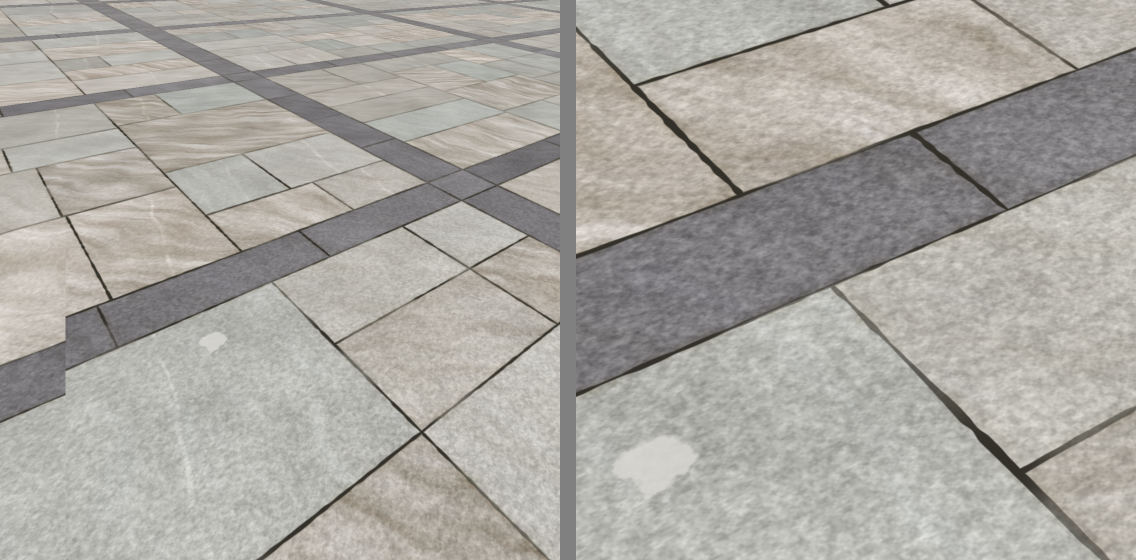
Left: the whole. Right: its middle third, enlarged.
Reproduce this texture procedurally as a WebGL 2 fragment shader.

```glsl
#version 300 es
precision highp float;

uniform vec2 u_resolution;
out vec4 fragColor;

float hash(vec2 p) {
  vec3 q = fract(vec3(p.xyx) * vec3(0.1031, 0.1030, 0.0973));
  q += dot(q, q.yzx + 33.33);
  return fract((q.x + q.y) * q.z);
}

float noise(vec2 p) {
  vec2 i = floor(p), f = fract(p);
  f = f * f * (3.0 - 2.0 * f);
  return mix(mix(hash(i), hash(i + vec2(1, 0)), f.x),
             mix(hash(i + vec2(0, 1)), hash(i + vec2(1, 1)), f.x), f.y);
}

float fbm(vec2 p) {
  float sum = 0.0, gain = 0.5;
  for (int i = 0; i < 4; i++) {
    sum += gain * noise(p);
    p = mat2(1.6, 1.2, -1.2, 1.6) * p + 7.3;
    gain *= 0.5;
  }
  return sum;
}

// Cuts one panel column into slabs, alternating across and along
void splitSlabs(vec2 p, vec2 panel, inout vec2 lo, inout vec2 hi) {
  bool front = panel == vec2(0);
  for (int level = 0; level < 3; level++) {
    vec2 seed = panel * 17.0 + lo * 41.0 + float(level) * 5.7;
    if (front && level > 0 && (p.y < 1.69 || p.x < 2.16)) break;
    if (!front && level == 2 && hash(seed + 3.1) < 0.35) break;
    float cut = 0.36 + 0.28 * hash(seed);
    if (front) cut = level == 0 ? 0.653 : level == 1 ? 0.5 : 0.62;
    vec2 size = hi - lo, middle = lo + size * cut;
    int axis = size.y > 0.75 * size.x ? 1 : 0;
    if (p[axis] < middle[axis]) hi[axis] = middle[axis];
    else lo[axis] = middle[axis];
  }
}

vec3 pavement(vec2 s) {
  // Shifted strip at the lower left
  s.y += 0.043 * (1.0 - step(0.117, s.x)) * (1.0 - smoothstep(0.45, 0.6, s.y));

  // Perspective ground plane with two vanishing points
  float depth = 1.155 - s.y - 0.0504 * s.x;
  vec2 ground = vec2(s.x + 0.18, 1.81 - s.x) / depth;
  vec2 footprint = sqrt(1.0 + ground * ground) / (depth * u_resolution.y);

  // Panels framed by dark bands
  vec2 period = vec2(3.53, 2.87), inner = vec2(3.24, 2.595);
  vec2 q = ground - vec2(-1.11, -0.505);
  vec2 panel = floor(q / period), p = q - panel * period;
  bvec2 inBand = greaterThan(p, inner);
  bool band = any(inBand);
  vec2 block = band ? inner / 4.0 : vec2(inner.x / 3.0, inner.y);
  vec2 lo = floor(p / block) * block, hi = lo + block;
  if (band) {
    lo = mix(lo, inner, inBand);
    hi = mix(hi, period, inBand);
  } else splitSlabs(p, panel, lo, hi);

  // Stone tint, different in every slab
  vec2 id = panel * 23.0 + lo * 37.0 + 11.0;
  float tone = hash(id), hue = hash(id + 5.3);
  vec3 color = mix(vec3(0.66, 0.655, 0.64), vec3(0.755, 0.74, 0.725), tone);
  color += mix(vec3(-0.015, 0.005, 0.0), vec3(0.025, 0.0, -0.025), hue);
  if (band) color = vec3(0.49, 0.48, 0.49) + 0.06 * (tone - 0.5);
  color += 0.12 * (fbm(ground * 5.0 + id) - 0.47);

  // Layered streaks, strongest in the warm slabs
  float angle = 0.5 + hash(id + 8.0);
  vec2 along = mat2(cos(angle), sin(angle), -sin(angle), cos(angle)) * p;
  float streak = fbm(vec2(along.x * 3.0, along.y * 22.0 + 4.0 * fbm(p * 4.0)) + id);
  float layered = band ? 0.08 : 0.1 + 0.25 * smoothstep(0.55, 0.9, hue);
  color += layered * (streak - 0.47) * vec3(0.9, 1.0, 1.15);

  // Pale veins
  vec2 center = 0.5 * (lo + hi);
  float wander = p.x - center.x - 0.04 - 0.17 * (p.y - center.y)
               + 0.035 * (noise(p * 9.0 + id) - 0.5);
  bool frontSlab = panel == vec2(0) && p.x < 2.16 && p.y > 1.69;
  float vein = 1.0 - smoothstep(0.002, 0.007 + footprint.x, abs(wander));
  if (!band && (frontSlab || hash(id + 2.0) > 0.75))
    color += 0.09 * vein * noise(p * 14.0);

  // Fine grain, fading with distance
  float blur = max(footprint.x, footprint.y);
  for (float scale = 85.0; scale < 300.0; scale *= 1.8) {
    float fade = 1.0 / (1.0 + pow(scale * blur, 2.0));
    color += 0.11 * fade * (noise(ground * scale) - 0.5);
  }

  // White stain
  vec2 spot = (ground - vec2(0.753, 1.918)) * vec2(1.0, 0.8);
  float stain = length(spot) + 0.045 * (fbm(ground * 32.0) - 0.5);
  color = mix(color, vec3(0.85, 0.84, 0.82), 0.85 * (1.0 - smoothstep(0.027, 0.036, stain)));

  // Dark joints with worn edges and sandy margins
  vec2 edge = min(p - lo, hi - p) + 0.004 * (noise(ground * 45.0) - 0.5);
  float width = 0.0025 + 0.003 * noise(ground * 3.0 + 9.0);
  vec2 line = 1.0 - smoothstep(max(vec2(width) - footprint, 0.0), width + footprint, edge);
  line *= min(vec2(1.0), 1.6 * width / footprint);
  float joint = max(line.x, line.y) * (0.55 + 0.45 * smoothstep(0.2, 0.6, noise(ground * 6.0)));
  float margin = 1.0 - smoothstep(0.0, 0.025, min(edge.x, edge.y));
  color -= margin * 0.07 * noise(ground * 25.0) * vec3(0.7, 0.8, 1.1);
  color = mix(color, vec3(0.2, 0.19, 0.16), joint);

  // Soft haze in the distance
  return mix(color, vec3(0.71, 0.69, 0.67), 0.25 * smoothstep(0.75, 1.05, s.y));
}

void main() {
  // Four samples per pixel
  vec3 color = vec3(0);
  for (int i = 0; i < 4; i++) {
    vec2 offset = vec2(i % 2, i / 2) * 0.5 - 0.25;
    color += pavement((gl_FragCoord.xy + offset) / u_resolution);
  }
  fragColor = vec4(color / 4.0, 1.0);
}
```
